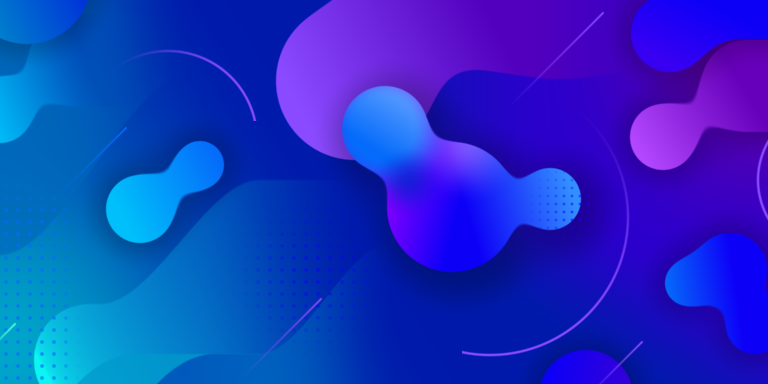
A Shadertoy shader for this background:

```glsl
// Fluid gradient backdrop: metaball blobs, soft waves, thin arcs, streaks and dot grids.
// Shapes are signed distances on a 768 x 384 design grid (y down), scaled to the canvas
// and painted back to front, each with its own colour ramp and soft shadow.

const vec3 CYAN = vec3(0, .75, .98), AZURE = vec3(.02, .42, .98), BLUE = vec3(.05, 0, .97);
const vec3 VIOLET = vec3(.54, .29, 1), PURPLE = vec3(.32, 0, .74);
const vec3 TEAL = vec3(0, .41, .73), NAVY = vec3(0, .28, .72);

float pixel; // size of one screen pixel on the design grid

float circle(vec2 p, float x, float y, float r) { return length(p - vec2(x, y)) - r; }

// Position of p along a-b, clamped to 0..1
float ramp(vec2 p, vec2 a, vec2 b) {
  vec2 ab = b - a;
  return clamp(dot(p - a, ab) / dot(ab, ab), 0., 1.);
}

// Horizontal bar with a round left end, open to the right
float bar(vec2 p, float x, float y, float r) {
  return length(vec2(min(p.x - x, 0.), p.y - y)) - r;
}

// Smooth union with neck size k
float fuse(float a, float b, float k) {
  float h = max(k - abs(a - b), 0.) / k;
  return min(a, b) - h * h * k * .25;
}

float fade(float from, float to, float x) {
  float t = clamp((x - from) / (to - from), 0., 1.);
  return t * t * (3. - 2. * t);
}

float glow(vec2 p, float x, float y, float r) { return fade(r, 0., length(p - vec2(x, y))); }

void paint(inout vec3 col, float d, vec3 fill, float alpha) {
  col = mix(col, fill, alpha * fade(pixel, -pixel, d));
}

// Solid shape with a soft shadow and a colour ramp from a to b
void blob(inout vec3 col, vec2 p, float d, vec2 a, vec3 colA, vec2 b, vec3 colB) {
  col *= 1. - .2 * fade(30., -9., d);
  paint(col, d, mix(colA, colB, ramp(p, a, b)), 1.);
}

void arc(inout vec3 col, vec2 p, float x, float y, float r, float alpha) {
  paint(col, abs(circle(p, x, y, r)) - 1.2, VIOLET, alpha);
}

// Diagonal line that fades out towards its tail at the lower left
void streak(inout vec3 col, vec2 p, vec2 head, float size, vec3 tint) {
  vec2 tail = head + vec2(-size, size);
  float t = ramp(p, tail, head);
  paint(col, length(p - mix(tail, head, t)) - .9, tint, t);
}

void dots(inout vec3 col, vec2 p, float cell, vec3 tint, float alpha) {
  paint(col, length(mod(p, cell) - .5 * cell) - .15 * cell, tint, alpha);
}

float centreBlob(vec2 p) {
  float d = fuse(circle(p, 385., 129., 43.), circle(p, 452., 207., 65.), 34.);
  return fuse(d, circle(p, 550., 199., 31.), 28.);
}

vec3 background(vec2 p) {
  vec3 col = mix(TEAL, vec3(0, .1, .67), fade(0., 340., p.x - .6 * p.y + 115.));
  col = mix(col, vec3(0, .65, .79), glow(p, 0., 350., 210.));
  col = mix(col, vec3(.17, 0, .8), fade(320., 570., p.x - 1.6 * max(p.y - 190., 0.)));
  return mix(col, vec3(.38, 0, .66), glow(p, 768., 50., 240.));
}

void leftWaves(inout vec3 col, vec2 p) {
  float edge = mix(255., 75., fade(0., 190., p.x));
  paint(col, .5 * (p.y - edge), TEAL, .7 * fade(190., 40., p.x));

  // Upper left drop and disc
  float d = fuse(circle(p, 0., 110., 33.), bar(p, 75., 60., 46.), 40.);
  paint(col, d, mix(CYAN, NAVY, ramp(p, vec2(-15, 115), vec2(90, 70))), fade(150., 40., p.x));
  blob(col, p, circle(p, 27., -20., 64.), vec2(0, 40), vec3(0, .5, .8), vec2(85, 0), vec3(0, .2, .85));

  // Bright lower wave with two darker folds
  edge = mix(304., 180., fade(100., 260., p.x));
  d = min(circle(p, 90., 360., 56.), max(.6 * (edge - p.y), 90. - p.x));
  vec3 wave = mix(vec3(.05, .96, .95), NAVY, sqrt(ramp(p, vec2(45, 370), vec2(290, 240))));
  paint(col, d, wave, fade(370., 190., p.x));
  for (float i = 0.; i < 2.; i++) {
    float rise = min(p.x - 135. - 80. * i, 0.) / 60.;
    edge = 354. + 32. * rise * rise - 110. * fade(260., 390., p.x);
    paint(col, .7 * (edge - p.y), mix(vec3(0, .6, .8), NAVY, i), .75 * fade(400., 180., p.x));
  }
}

void rightBlobs(inout vec3 col, vec2 p) {
  float d = fuse(circle(p, 663., 137., 33.), bar(p, 747., 86., 46.), 48.);
  blob(col, p, d, vec2(640, 155), vec3(.7, .28, 1), vec2(745, 90), vec3(.4, 0, .73));
  d = fuse(circle(p, 670., 33., 39.), bar(p, 725., 4., 35.), 34.);
  blob(col, p, d, vec2(670, 65), vec3(.22, 0, .95), vec2(700, 0), BLUE);
  d = fuse(circle(p, 688., 283., 23.), circle(p, 730., 270., 37.), 24.);
  d = fuse(d, circle(p, 755., 325., 29.), 24.);
  blob(col, p, d, vec2(665, 290), AZURE, vec2(735, 280), BLUE);
  blob(col, p, circle(p, 586., 397., 47.), vec2(550, 370), BLUE, vec2(625, 384), vec3(.2, 0, .85));
}

void mainImage(out vec4 fragColor, in vec2 fragCoord) {
  pixel = 384. / iResolution.y;
  vec2 p = vec2(fragCoord.x, iResolution.y - fragCoord.y) * pixel;
  vec3 col = background(p);
  leftWaves(col, p);
  dots(col, p, 12., AZURE, .7 * fade(85., 50., p.x) * fade(160., 230., p.y));
  dots(col, p, 12., BLUE, .6 * glow(p, 315., 275., 95.));

  // Large violet blob
  float d = max(p.y - 74. - 5. * sin((p.x - 510.) / 32.), 355. - p.x);
  d = fuse(circle(p, 355., 81., 79.), d, 50.);
  paint(col, d, mix(VIOLET, PURPLE, ramp(p, vec2(310, 130), vec2(500, 35))), fade(670., 520., p.x));
  rightBlobs(col, p);

  // Left dumbbell
  d = fuse(circle(p, 140., 209., 34.), circle(p, 200., 165., 24.), 46.);
  blob(col, p, d, vec2(120, 210), CYAN, vec2(220, 160), AZURE);

  // Central blob
  col *= 1. - .25 * fade(40., -9., centreBlob(p - 9.));
  vec3 body = mix(vec3(.5, 0, 1), BLUE, ramp(p, vec2(385, 215), vec2(452, 232)));
  body = mix(body, VIOLET, glow(p, 468., 140., 65.));
  body = mix(body, vec3(.2, .56, 1), ramp(p, vec2(470, 222), vec2(572, 192)));
  vec3 head = mix(AZURE, vec3(.36, .62, 1), ramp(p, vec2(375, 150), vec2(410, 95)));
  body = mix(body, head, fade(72., 30., circle(p, 382., 128., 0.)));
  body = mix(body, vec3(0, .13, .8), .7 * glow(p, 408., 182., 38.));
  paint(col, centreBlob(p), body, 1.);
  dots(col, p, 8., BLUE, .7 * glow(p, 578., 212., 62.));

  // Arcs and streaks
  arc(col, p, 168., 140., 89., fade(100., 240., p.x) * step(p.y, 121.));
  arc(col, p, 490., 217., 138., fade(90., 340., p.y) * step(462., p.x));
  arc(col, p, 835., 180., 77., step(140., p.y));
  streak(col, p, vec2(603, 13), 94., VIOLET);
  streak(col, p, vec2(126, 128), 72., AZURE);
  streak(col, p, vec2(321, 299), 80., VIOLET);
  streak(col, p, vec2(642, 342), 60., VIOLET);
  streak(col, p, vec2(15, 324), 35., vec3(.3, 1, .85));
  fragColor = vec4(col, 1);
}
```
